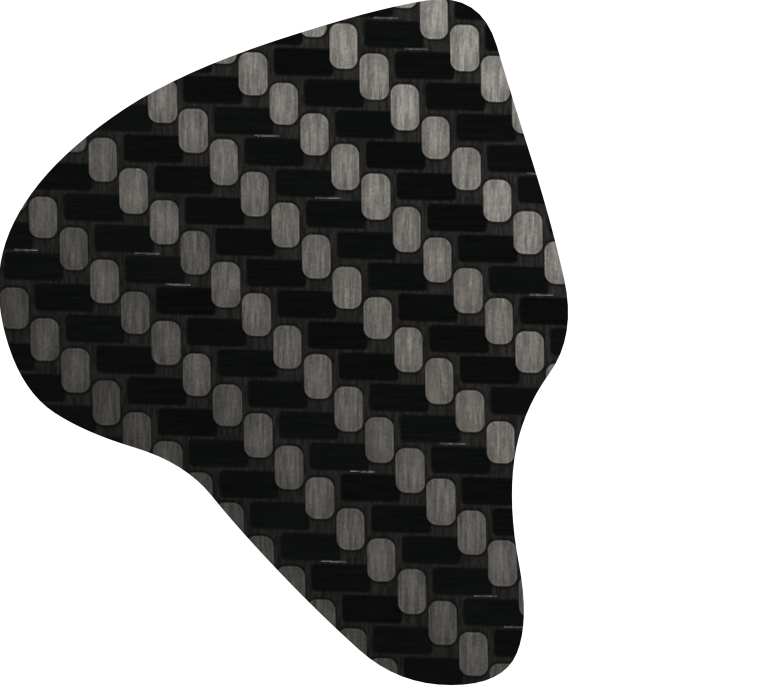
Give the GLSL for this texture, as a WebGL 2 fragment shader.

```glsl
#version 300 es
precision highp float;
// Swatch of 2/2 twill carbon weave, cut to a smooth freeform outline on white.
// Each grey warp float is a rounded box on a skewed grid, stepping one cell per
// column; black weft bricks lie beneath. Noise adds fibres, wear and fading.
uniform vec2 u_resolution;
out vec4 outColor;

const float HEIGHT = 687.0;                           // canvas height in drawing units
const float CELL = 30.3;                              // width of one tow
const mat2 WEAVE = mat2(30.26, 0.85, 0.44, 30.25);    // slightly turned grid axes
const vec2 WEAVE_ORIGIN = vec2(43.0, 218.0);
const float REPEAT = 4.0;                             // cells per twill repeat
const vec3 WARM_GREY = vec3(1.0, 0.97, 0.93);
const vec3 GAP_COLOR = vec3(0.135, 0.135, 0.128);
const vec3 BRICK_COLOR = vec3(0.045, 0.050, 0.048);

// Control points of a closed quadratic B-spline, y downwards
const int CORNERS = 19;
const vec2 OUTLINE[CORNERS] = vec2[](
  vec2(180, 72), vec2(372, 9), vec2(480, -8), vec2(512, 100), vec2(550, 220),
  vec2(576, 335), vec2(520, 412), vec2(507, 505), vec2(529, 620), vec2(503, 684),
  vec2(398, 684), vec2(320, 614), vec2(238, 528), vec2(185, 462), vec2(85, 432),
  vec2(24, 392), vec2(-6, 300), vec2(8, 222), vec2(70, 145));

float hash(vec2 p) {
  return fract(sin(dot(p, vec2(127.1, 311.7))) * 43758.5453);
}

float noise(vec2 p) {
  vec2 i = floor(p), f = fract(p);
  f = f * f * (3.0 - 2.0 * f);
  return mix(mix(hash(i), hash(i + vec2(1, 0)), f.x),
             mix(hash(i + vec2(0, 1)), hash(i + vec2(1, 1)), f.x), f.y);
}

float roundBox(vec2 p, vec2 halfSize, float radius) {
  vec2 q = abs(p) - halfSize + radius;
  return length(max(q, 0.0)) + min(max(q.x, q.y), 0.0) - radius;
}

float coverage(float distance, float blur) {
  return 1.0 - smoothstep(-blur, blur, distance);
}

// Signed distance to the outline, each spline span cut into short chords
float outlineDistance(vec2 p) {
  const int CHORDS = 8;
  float nearest = 1e9, side = 1.0;
  for (int i = 0; i < CORNERS; i++) {
    vec2 control = OUTLINE[i];
    vec2 start = 0.5 * (OUTLINE[(i + CORNERS - 1) % CORNERS] + control);
    vec2 end = 0.5 * (control + OUTLINE[(i + 1) % CORNERS]);
    vec2 a = start;
    for (int k = 1; k <= CHORDS; k++) {
      float t = float(k) / float(CHORDS);
      vec2 b = mix(mix(start, control, t), mix(control, end, t), t);
      vec2 e = b - a, w = p - a;
      vec2 gap = w - e * clamp(dot(w, e) / dot(e, e), 0.0, 1.0);
      nearest = min(nearest, dot(gap, gap));
      if ((a.y > p.y) != (b.y > p.y) && p.x < a.x + e.x * w.y / e.y) side = -side;
      a = b;
    }
  }
  return side * sqrt(nearest);
}

// Black weft bricks, with a stray bright fibre on a few of them
vec3 weft(vec3 color, vec2 grid, vec2 p, float blur) {
  float row = round(grid.y + 0.4);
  float along = grid.x - row - 1.67;
  float repeat = round(along / REPEAT);
  vec2 local = vec2(along - REPEAT * repeat, grid.y + 0.4 - row);
  float seed = hash(vec2(row, repeat) + 7.3);
  float fibre = noise(p * vec2(0.04, 0.5));
  vec3 brick = BRICK_COLOR * (0.75 + 0.35 * seed + 0.4 * fibre);
  float d = roundBox(local, vec2(0.98, 0.45), 0.16) * CELL;
  color = mix(color, brick, coverage(d, blur + 1.0));
  float glint = roundBox(local - vec2(0.75, 0.47), vec2(0.1 + 0.35 * seed, 0.035), 0.03) * CELL;
  float shown = step(0.8, seed) * (0.3 + 0.7 * noise(p * 0.3));
  return mix(color, 0.45 * WARM_GREY, shown * coverage(glint, blur + 0.5));
}

// Grey warp floats, brightest towards the upper right
vec3 warp(vec3 color, vec2 grid, vec2 p, float light, float blur) {
  float column = round(grid.x);
  float repeat = round((grid.y - column) / REPEAT);
  vec2 id = vec2(column, repeat);
  vec2 local = vec2(grid.x - column, grid.y - column - REPEAT * repeat);
  local.y += 0.07 * (hash(id + 3.1) - 0.5);
  vec2 halfSize = vec2(0.49 - 0.03 * hash(id + 5.7), 0.68 + 0.09 * hash(id));
  float d = roundBox(local, halfSize, 0.34) * CELL;
  float streaks = noise(p * vec2(0.4, 0.05)) + 0.6 * noise(p * vec2(0.9, 0.12) + 40.0) - 0.8;
  float dome = 1.07 - 0.75 * local.x * local.x - 0.2 * local.y * local.y;
  float shade = light * dome * (1.0 + 0.28 * streaks) * (0.94 + 0.12 * hash(id + 9.2));
  shade *= 1.0 + 0.14 * exp(-d * d * 0.4);             // pale worn rim
  color *= 1.0 - 0.45 * coverage(d - 2.0, 2.0);        // contact shadow
  return mix(color, shade * WARM_GREY, coverage(d, blur + 0.6));
}

void main() {
  float pixel = HEIGHT / u_resolution.y;
  vec2 p = vec2(gl_FragCoord.x, u_resolution.y - gl_FragCoord.y) * pixel;
  vec2 grid = inverse(WEAVE) * (p - WEAVE_ORIGIN);
  float light = clamp(0.37 + 0.27 * (p.x - p.y) / HEIGHT, 0.25, 0.56);
  float blur = 0.7 * pixel;

  vec3 color = GAP_COLOR * (0.55 + 1.1 * light) * (0.75 + 0.5 * noise(p * vec2(0.5, 0.1)));
  color = weft(color, grid, p, blur);
  color = warp(color, grid, p, light, blur);
  color *= 0.93 + 0.14 * noise(p * 0.45);              // fine grain

  color = mix(vec3(1.0), color, coverage(outlineDistance(p), blur));
  outColor = vec4(color, 1.0);
}
```
